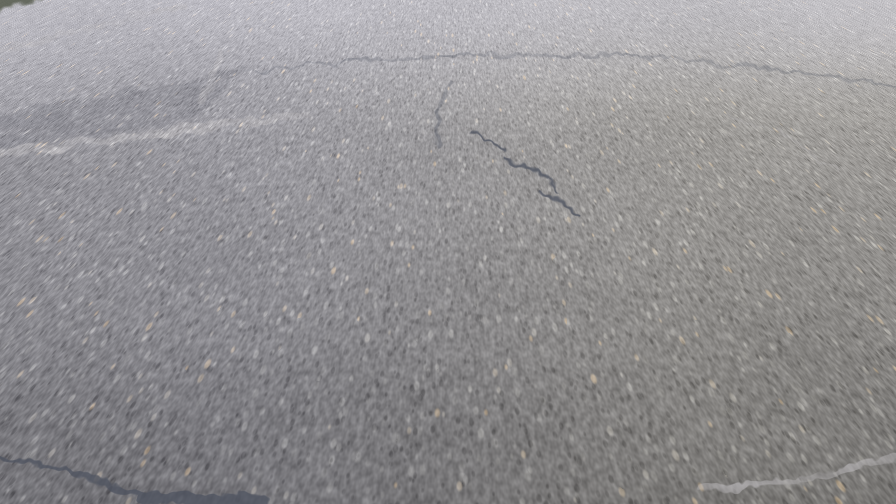
Reproduce this texture procedurally as a Shadertoy shader.

```glsl
// Worn asphalt seen from a moving vehicle: a pale far end, a darker near end,
// fine aggregate in perspective, a repair patch, faded paint and cracks.
// Grain lives in log-perspective coordinates, so it shrinks towards the horizon.

const float HORIZON = 1.35;        // height of the vanishing point
const float CENTRE_X = 0.89;       // horizontal position of the vanishing point
const float LENS_BEND = 0.08;      // downward bend at the sides
const float GRAIN_SCALE = 112.0;   // grains per ground unit
const float GRAIN_STRETCH = 0.62;  // below 1 lengthens grains along the motion
const float GRAIN_CONTRAST = 0.105;
const float STONE_DENSITY = 0.16;
const vec3 COOL_TINT = vec3(0.990, 0.985, 1.025);
const vec3 WARM_TINT = vec3(1.015, 1.000, 0.980);
const vec3 TAR = vec3(0.30, 0.32, 0.37);
const vec3 PALE_DUST = vec3(0.74, 0.73, 0.74);
const vec3 PATCH_GREY = vec3(0.54, 0.54, 0.57);
const vec3 VERGE = vec3(0.31, 0.33, 0.27);

vec2 hash2(vec2 p) {
    vec3 q = fract(p.xyx * vec3(0.1031, 0.1030, 0.0973));
    q += dot(q, q.yzx + 33.33);
    return fract((q.xx + q.yz) * q.zy);
}

float gradientNoise(vec2 p) {
    vec2 cell = floor(p), f = p - cell;
    vec2 u = f * f * f * (f * (f * 6.0 - 15.0) + 10.0);
    float corner[4];
    for (int i = 0; i < 4; i++) {
        vec2 o = vec2(i & 1, i >> 1);
        float angle = 6.2832 * hash2(cell + o).x;
        corner[i] = dot(vec2(cos(angle), sin(angle)), f - o);
    }
    return mix(mix(corner[0], corner[1], u.x), mix(corner[2], corner[3], u.x), u.y);
}

// Scattered stones: x is coverage, y is a random shade of the covering stone.
vec2 stones(vec2 q, float density, float blur) {
    vec2 cell = floor(q), result = vec2(0.0);
    for (int j = -1; j <= 1; j++)
    for (int i = -1; i <= 1; i++) {
        vec2 id = cell + vec2(i, j);
        vec2 jitter = hash2(id), kind = hash2(id + 71.3);
        float radius = mix(0.2, 0.5, kind.y);
        float cover = 1.0 - smoothstep(radius - blur, radius + blur, length(q - id - jitter));
        cover *= step(kind.x, density);
        if (cover > result.x) result = vec2(cover, kind.x / density);
    }
    return result;
}

// Soft line from a to b with the given half width.
float stroke(vec2 p, vec2 a, vec2 b, float halfWidth) {
    vec2 ap = p - a, ab = b - a;
    float dist = length(ap - ab * clamp(dot(ap, ab) / dot(ab, ab), 0.0, 1.0));
    float soft = max(0.0025, 0.8 / iResolution.y);
    return 1.0 - smoothstep(halfWidth - soft, halfWidth + soft, dist);
}

void mainImage(out vec4 fragColor, in vec2 fragCoord) {
    vec2 p = fragCoord / iResolution.y;

    // Ground coordinates
    float side = p.x - CENTRE_X;
    float depth = 1.0 / (HORIZON - p.y - LENS_BEND * side * side);
    vec2 ground = GRAIN_SCALE * vec2(side * depth, log(depth) * GRAIN_STRETCH);
    float footprint = GRAIN_SCALE * depth / iResolution.y;
    float detail = mix(1.0, 0.25, smoothstep(0.35, 1.15, footprint));

    // Broad light and tint
    float broad = gradientNoise(p * vec2(2.0, 4.0) + 5.0);
    float light = 0.462 + 0.205 * p.y + 0.085 * smoothstep(0.7, 1.0, p.y);
    light += 0.035 * broad + 0.012 * gradientNoise(p * vec2(9.0, 14.0));
    float warmth = smoothstep(0.35, 1.5, p.x) * (1.0 - 0.7 * smoothstep(0.75, 1.0, p.y));
    vec3 tint = mix(COOL_TINT, WARM_TINT, warmth);
    vec3 color = light * tint;

    // Wandering coordinates for rough edges
    vec2 rough = p + 0.014 * vec2(gradientNoise(p * 22.0), gradientNoise(p * 22.0 + 40.0))
                   + 0.008 * vec2(gradientNoise(p * 65.0), gradientNoise(p * 65.0 + 90.0));

    // Repair patch and faded paint
    float wear = 0.75 + 0.6 * gradientNoise(p * vec2(14.0, 40.0));
    float inside = min(0.775 + 0.19 * rough.x - rough.y, rough.y - 0.705 - 0.145 * rough.x);
    inside = min(inside, 0.38 + 1.06 * (rough.y - 0.76) - rough.x);
    color = mix(color, PATCH_GREY, 0.7 * wear * smoothstep(-0.004, 0.008, inside));
    float paint = stroke(rough, vec2(0.0, 0.695), vec2(0.61, 0.772), 0.009);
    paint = max(paint, 0.6 * stroke(rough, vec2(0.0, 0.90), vec2(0.37, 0.99), 0.006));
    paint = max(paint, 0.7 * stroke(rough, vec2(0.40, 0.80), vec2(0.44, 0.89), 0.007));
    color = mix(color, PALE_DUST, 0.65 * wear * paint);

    // Aggregate: soft mottling, pale stones, dark pits
    float grain = gradientNoise(ground) + 0.6 * gradientNoise(ground * 1.9 + 17.0)
                + 0.4 * gradientNoise(ground * 0.4 + 60.0);
    color += GRAIN_CONTRAST * detail * grain;
    float blur = clamp(0.12 + 0.4 * footprint, 0.15, 0.5);
    vec2 pale = stones(ground * 0.85, STONE_DENSITY, blur);
    vec3 stoneTint = mix(vec3(0.15, 0.15, 0.14), vec3(0.17, 0.12, 0.05), smoothstep(0.8, 1.0, pale.y));
    color += stoneTint * detail * pale.x * (0.35 + 0.75 * pale.y * pale.y);
    vec2 pits = stones(ground * 1.1 + 130.0, STONE_DENSITY, blur);
    color -= 0.075 * detail * pits.x;

    // Long transverse joint
    float jointY = 0.892 - 0.117 * (rough.x - 1.03) * (rough.x - 1.03);
    float joint = 1.0 - smoothstep(0.001, 0.005, abs(rough.y - jointY));
    color = mix(color, TAR, 0.32 * wear * joint * smoothstep(0.47, 0.52, p.x));

    // Open cracks
    float crack = stroke(rough, vec2(0.937, 0.742), vec2(1.00, 0.70), 0.0025);
    crack = max(crack, stroke(rough, vec2(1.00, 0.685), vec2(1.09, 0.65), 0.003));
    crack = max(crack, stroke(rough, vec2(1.07, 0.617), vec2(1.15, 0.575), 0.003));
    crack = max(crack, stroke(rough, vec2(1.09, 0.65), vec2(1.10, 0.615), 0.002));
    crack = max(crack, 0.4 * stroke(rough, vec2(0.895, 0.843), vec2(0.87, 0.78), 0.003));
    crack = max(crack, 0.5 * stroke(rough, vec2(0.87, 0.78), vec2(0.865, 0.705), 0.004));
    crack = max(crack, stroke(rough, vec2(-0.02, 0.097), vec2(0.14, 0.065), 0.004));
    crack = max(crack, stroke(rough, vec2(0.14, 0.065), vec2(0.28, 0.018), 0.006));
    crack = max(crack, stroke(rough, vec2(0.28, 0.014), vec2(0.52, 0.002), 0.012));
    color = mix(color, TAR, 0.75 * crack);

    // Dust-filled cracks and the verge in the corner
    float dust = 0.6 * stroke(rough, vec2(1.44, 0.77), vec2(1.57, 0.73), 0.002);
    dust = max(dust, 0.6 * stroke(rough, vec2(1.57, 0.73), vec2(1.655, 0.655), 0.002));
    dust = max(dust, stroke(rough, vec2(1.39, 0.03), vec2(1.58, 0.045), 0.006));
    dust = max(dust, stroke(rough, vec2(1.58, 0.045), vec2(1.80, 0.10), 0.007));
    color = mix(color, PALE_DUST, 0.6 * wear * dust);
    color = mix(color, VERGE, 0.8 * smoothstep(0.0, 0.012, rough.y - 0.972 - 0.32 * rough.x));

    fragColor = vec4(clamp(color, 0.0, 1.0), 1.0);
}
```
